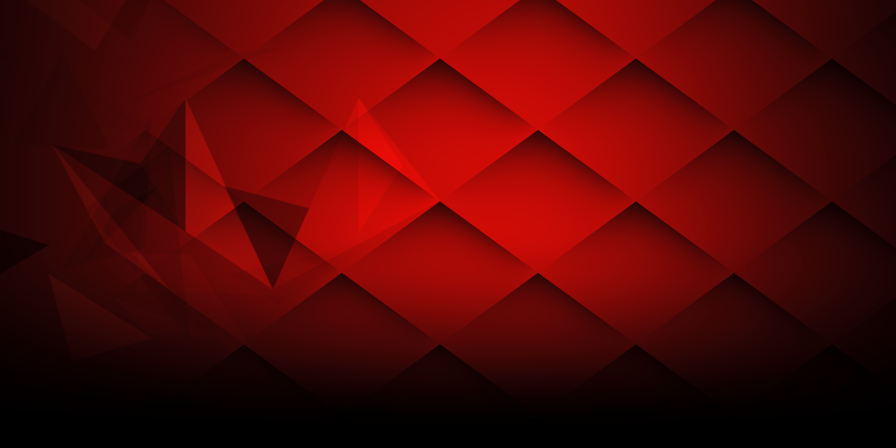
Write a WebGL 2 fragment shader that draws this background.

```glsl
#version 300 es
precision highp float;
// Glowing red diamond scales with soft shadows, and translucent shards on the left.

uniform vec2 u_resolution;
out vec4 fragColor;

// Lengths are in canvas heights, origin at the lower left.
const vec2 SCALE_TOP = vec2(0.982, 0.552);    // upper corner of one scale
const vec2 SCALE_HALF = vec2(0.2188, 0.1595); // half width and half height
const float EDGE_SHADOW = 0.58;
const float CORNER_SHADOW = 0.55;

const float GLOW_X = 1.12;
const float GLOW_LEFT = 0.84;
const float GLOW_RIGHT = 0.66;
const vec2 FLOOR_FADE = vec2(0.03, 0.50);

const vec3 GLOW_RED = vec3(0.82, 0.025, 0.005);
const vec3 EMBER = vec3(0.0, 0.018, 0.020);
const vec3 SHARD_TINT = vec3(0.10, 0.045, 0.025);
const int LOOSE_SHARDS = 14;
const float LOOSE_STRENGTH = 0.16;

vec2 hash2(float n) {
    vec3 h = fract(n * vec3(0.1031, 0.1030, 0.0973));
    h += dot(h, h.yzx + 33.33);
    return fract((h.xx + h.yz) * h.zy);
}

float cross2(vec2 a, vec2 b) {
    return a.x * b.y - a.y * b.x;
}

// Signed distance to the line a-b, positive on its left.
float lineSide(vec2 p, vec2 a, vec2 b) {
    return cross2(b - a, p - a) / max(length(b - a), 1e-4);
}

// Smooth coverage of a triangle with either winding.
float shard(vec2 p, vec2 a, vec2 b, vec2 c) {
    float winding = sign(cross2(b - a, c - a));
    float inside = min(min(winding * lineSide(p, a, b), winding * lineSide(p, b, c)),
                       winding * lineSide(p, c, a));
    float pixel = 1.0 / u_resolution.y;
    return smoothstep(-pixel, pixel, inside);
}

// Light left on a scale: a band below its right edge, a wide shade at its top.
float scaleLight(vec2 p) {
    vec2 q = (p - SCALE_TOP) / SCALE_HALF;
    vec2 st = fract(0.5 * vec2(-q.y - q.x, -q.y + q.x));
    float pixel = 0.6 / (SCALE_HALF.y * u_resolution.y);
    vec2 seam = smoothstep(vec2(0.0), vec2(pixel), st);
    float band = EDGE_SHADOW * exp(-6.5 * st.x) * (1.0 - pow(st.y, 4.0));
    float corner = CORNER_SHADOW * exp(-2.8 * st.y) * (1.0 - st.x);
    float light = (1.0 - band) * (1.0 - corner * (1.0 - st.y));
    return mix(1.0, light, seam.x * seam.y);
}

float glow(vec2 p) {
    float dx = p.x - GLOW_X;
    float reach = dx < 0.0 ? GLOW_LEFT : GLOW_RIGHT;
    float side = exp(-dx * dx / (reach * reach));
    float top = 1.0 - 0.12 * smoothstep(0.65, 1.0, p.y);
    return side * top * smoothstep(FLOOR_FADE.x, FLOOR_FADE.y, p.y);
}

// Large shards that share corners; positive is lit, negative is shaded.
float mainShards(vec2 p) {
    vec2 peak = vec2(0.414, 0.781);
    vec2 tip = vec2(0.609, 0.354);
    vec2 fold = vec2(0.414, 0.484);
    vec2 notch = vec2(0.313, 0.635);
    vec2 west = vec2(0.117, 0.677);
    vec2 east = vec2(0.800, 0.781);
    vec2 low = vec2(0.109, 0.388);
    float tone = 0.36 * shard(p, peak, tip, fold);
    tone -= 0.28 * shard(p, peak, notch, fold);
    tone -= 0.38 * shard(p, west, notch, fold);
    tone += 0.30 * shard(p, west, vec2(0.378, 0.354), vec2(0.234, 0.458));
    tone -= 0.34 * shard(p, vec2(0.500, 0.585), tip, vec2(0.690, 0.535));
    tone += 0.12 * shard(p, east, tip, vec2(0.982, 0.552));
    tone += 0.10 * shard(p, east, vec2(0.898, 0.630), vec2(0.800, 0.479));
    tone += 0.30 * shard(p, low, vec2(0.161, 0.193), vec2(0.339, 0.245));
    tone -= 0.50 * shard(p, vec2(0.0, 0.487), vec2(0.109, 0.453), vec2(0.0, 0.388));
    return tone;
}

// Faint scattered shards, thinning out to the right.
float looseShards(vec2 p) {
    float tone = 0.0;
    for (int i = 0; i < LOOSE_SHARDS; i++) {
        float seed = float(i) * 5.0 + 3.0;
        vec2 center = hash2(seed) * vec2(0.75, 0.85) + vec2(0.0, 0.2);
        vec2 a = center + 0.5 * (hash2(seed + 1.0) - 0.5);
        vec2 b = center + 0.5 * (hash2(seed + 2.0) - 0.5);
        vec2 c = center + 0.5 * (hash2(seed + 3.0) - 0.5);
        float lit = hash2(seed + 4.0).x * 2.0 - 1.0;
        tone += LOOSE_STRENGTH * lit * shard(p, a, b, c);
    }
    return tone * (1.0 - smoothstep(0.5, 0.9, p.x));
}

void main() {
    vec2 p = gl_FragCoord.xy / u_resolution.y;
    float scales = mix(1.0, scaleLight(p), smoothstep(0.15, 0.65, p.x));
    float shards = mainShards(p) + looseShards(p);
    float light = glow(p) * scales * max(1.0 + shards, 0.2);

    vec3 color = GLOW_RED * light + EMBER * smoothstep(0.02, 0.25, light);
    float leftSide = 1.0 - smoothstep(0.2, 0.8, p.x);
    color += SHARD_TINT * max(shards, 0.0) * leftSide * smoothstep(0.1, 0.5, p.y);
    fragColor = vec4(color, 1.0);
}
```
